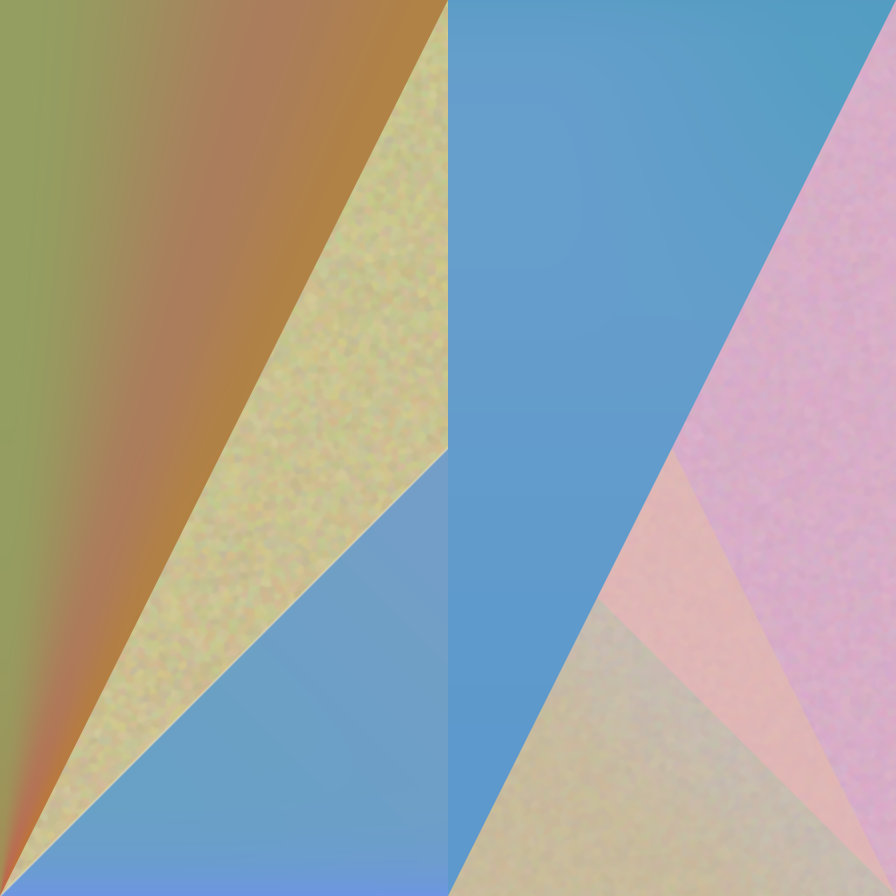
Write a WebGL 2 fragment shader that draws this background.

```glsl
#version 300 es
precision highp float;
// Two tall panels cut into flat paper-like triangles by straight diagonals.
// Each triangle is a signed line distance filled with a soft gradient;
// a fan of colour sweeps the upper left, and cellular grain tints the paper.

#define GRAIN_CELLS 130.0
#define GRAIN_AMOUNT 0.075
#define SEAM_WIDTH 0.0011
#define SEAM_LIGHT 0.6
#define BOTTOM_GLOW 0.035

uniform vec2 u_resolution;
out vec4 fragColor;

vec3 hash3(vec2 p) {
    vec3 q = fract(p.xyx * vec3(0.1031, 0.1030, 0.0973));
    q += dot(q, q.yxz + 33.33);
    return fract((q.xxy + q.yzz) * q.zyx);
}

// Blend of random cell colours around jittered centres, centred on zero
vec3 cellGrain(vec2 p) {
    vec2 cell = floor(p);
    vec3 sum = vec3(0.0);
    float total = 0.0;
    for (int j = -1; j <= 1; j++) {
        for (int i = -1; i <= 1; i++) {
            vec2 id = cell + vec2(i, j);
            vec2 offset = id + hash3(id + 57.0).xy - p;
            float weight = exp(-4.0 * dot(offset, offset));
            sum += weight * (hash3(id) - 0.5);
            total += weight;
        }
    }
    return sum / total;
}

// Signed distance to the line through a and b, positive on its left
float lineDist(vec2 p, vec2 a, vec2 b) {
    vec2 dir = normalize(b - a);
    return dir.x * (p.y - a.y) - dir.y * (p.x - a.x);
}

float cover(float dist, float pixel) {
    return clamp(dist / pixel + 0.5, 0.0, 1.0);
}

// Angular sweep from green through brown to orange, warmer at the corner
vec3 fanColor(vec2 p) {
    float sweep = clamp(2.0 * p.x / max(p.y, 0.001), 0.0, 1.0);
    vec3 green = vec3(0.58, 0.62, 0.38);
    vec3 brown = vec3(0.67, 0.49, 0.36);
    vec3 orange = vec3(0.69, 0.51, 0.27);
    vec3 color = mix(green, brown, smoothstep(0.05, 0.65, sweep));
    color = mix(color, orange, smoothstep(0.6, 1.0, sweep));
    return color + vec3(0.08, -0.09, -0.06) * exp(-7.0 * p.y);
}

vec3 leftPanel(vec2 p, vec3 grain, float pixel) {
    float steep = lineDist(p, vec2(0.0), vec2(0.5, 1.0));
    float diagonal = lineDist(p, vec2(0.0), vec2(0.5));
    vec3 cream = mix(vec3(0.80, 0.75, 0.58), vec3(0.785, 0.765, 0.56), p.y) + grain;
    vec3 blue = mix(vec3(0.41, 0.63, 0.77), vec3(0.45, 0.62, 0.78),
                    smoothstep(0.1, 0.5, p.x * 0.5 + p.y * 0.5));
    blue = mix(blue, vec3(0.43, 0.585, 0.89), exp(-p.y / BOTTOM_GLOW));
    vec3 color = mix(blue, cream, cover(diagonal, pixel));
    float seam = 1.0 - smoothstep(0.0, SEAM_WIDTH + pixel, abs(diagonal));
    color = mix(color, vec3(0.92, 0.88, 0.75), SEAM_LIGHT * seam);
    return mix(color, fanColor(p), cover(steep, pixel));
}

vec3 rightPanel(vec2 p, vec3 grain, float pixel) {
    vec2 corner = vec2(1.0, 0.0);
    float steep = lineDist(p, vec2(0.5, 0.0), vec2(1.0));
    float fold = lineDist(p, vec2(0.75, 0.5), corner);
    float diagonal = lineDist(p, vec2(0.5), corner);
    // Sky side, turning teal towards the upper right
    vec3 blue = mix(vec3(0.365, 0.60, 0.80), vec3(0.40, 0.62, 0.80),
                    smoothstep(0.1, 0.8, p.y));
    blue = mix(blue, vec3(0.33, 0.62, 0.76),
               smoothstep(0.6, 1.0, p.x) * smoothstep(0.5, 1.0, p.y));
    blue = mix(blue, vec3(0.33, 0.61, 0.76), 0.7 * exp(-(1.0 - p.y) * 28.0));
    // Paper side: tan below, salmon between the folds, pink above
    vec3 tan_ = mix(vec3(0.78, 0.735, 0.69), vec3(0.785, 0.73, 0.61),
                    smoothstep(0.0, 0.18, -diagonal)) + 0.5 * grain;
    vec3 salmon = vec3(0.875, 0.715, 0.71) + 0.3 * grain;
    vec3 pink = vec3(0.845, 0.68, 0.78) + 0.55 * grain;
    vec3 color = mix(tan_, salmon, cover(diagonal, pixel));
    color = mix(color, pink, cover(fold, pixel));
    return mix(color, blue, cover(steep, pixel));
}

void main() {
    vec2 p = gl_FragCoord.xy / u_resolution;
    float pixel = 1.0 / min(u_resolution.x, u_resolution.y);
    vec3 grain = GRAIN_AMOUNT * cellGrain(p * GRAIN_CELLS);
    vec3 left = leftPanel(p, grain, pixel);
    vec3 right = rightPanel(p, grain, pixel);
    vec3 color = mix(left, right, cover(p.x - 0.5, pixel));
    fragColor = vec4(color, 1.0);
}
```
